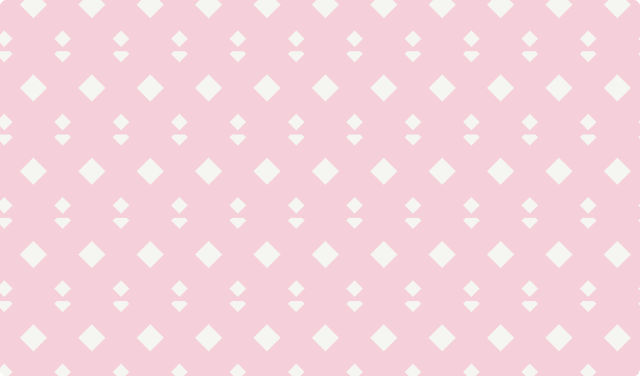
A WebGL 2 fragment shader for this pattern:

```glsl
#version 300 es
precision highp float;

uniform vec2 u_resolution;
out vec4 outColor;

// Offset from the nearest copy of a centre on the repeating grid
vec2 fromNearest(vec2 p, vec2 center) {
    vec2 pitch = vec2(0.1553, 0.2215);
    return mod(p - center + 0.5 * pitch, pitch) - 0.5 * pitch;
}

float diamond(vec2 p, float halfWidth) {
    return (abs(p.x) + abs(p.y) - halfWidth) * 0.7071;
}

float roundedBox(vec2 p, vec2 halfSize, float radius) {
    vec2 d = abs(p) - halfSize + radius;
    return length(max(d, 0.0)) + min(max(d.x, d.y), 0.0) - radius;
}

float fill(float dist) {
    float pixel = 1.0 / u_resolution.y;
    return 1.0 - smoothstep(-0.6 * pixel, 0.6 * pixel, dist);
}

void main() {
    vec2 p = gl_FragCoord.xy / u_resolution.y;
    vec3 pink = vec3(0.96, 0.81, 0.85);
    vec3 offWhite = vec3(0.96, 0.96, 0.95);

    // Large diamonds, with a small diamond and a gem between the columns
    vec2 largeCenter = vec2(0.0889, 0.1016);
    vec2 smallCenter = largeCenter + vec2(0.0777, -0.0907);
    vec2 gemCenter = largeCenter + vec2(0.0777, -0.1311);

    float shape = diamond(fromNearest(p, largeCenter), 0.0362);
    shape = min(shape, diamond(fromNearest(p, smallCenter), 0.0222));

    // The gem is a diamond with a flat top
    vec2 gemOffset = fromNearest(p, gemCenter);
    float gem = max(diamond(gemOffset, 0.0222), gemOffset.y - 0.0073);
    shape = min(shape, gem);

    vec3 color = mix(pink, offWhite, fill(shape));

    // Rounded canvas corners
    vec2 halfCanvas = 0.5 * u_resolution / u_resolution.y;
    float card = roundedBox(p - halfCanvas, halfCanvas, 0.022);
    float cardMask = 1.0 - smoothstep(0.0, 1.2 / u_resolution.y, card);
    color = mix(vec3(1.0), color, cardMask);

    outColor = vec4(color, 1.0);
}
```
